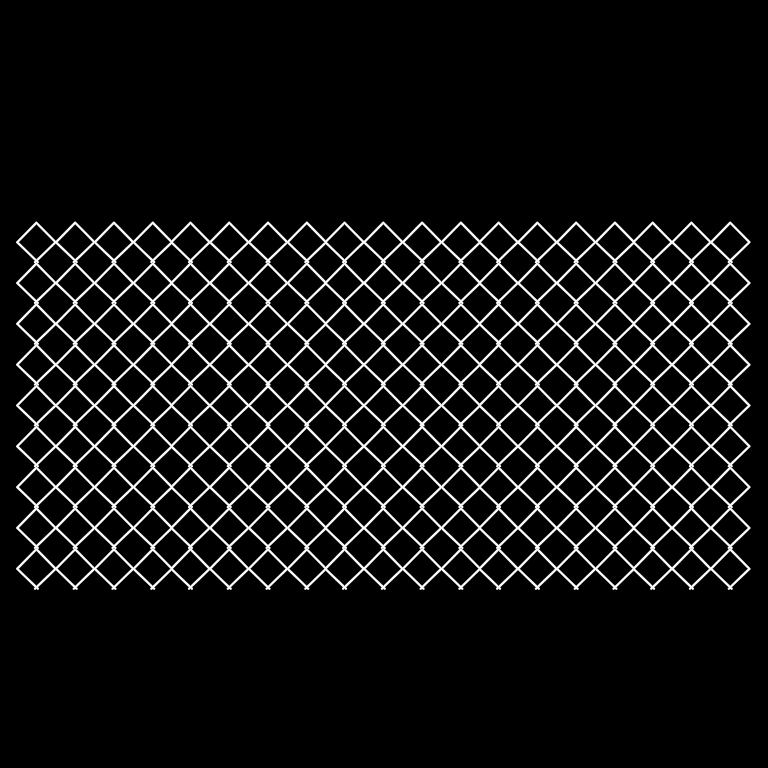
Give the GLSL for this pattern, as a Shadertoy shader.

```glsl
const vec2 LINK_COUNT = vec2(19.0, 9.0);
const vec2 LINK_PITCH = vec2(0.0505, 0.05315);
const vec2 FIRST_LINK = vec2(0.0474, 0.2594);
const float GROUP_SIZE = 4.0;
const float GROUP_OVERLAP = 0.0014;
const vec3 WIRE_COLOR = vec3(0.99);
const vec3 BACKGROUND = vec3(0.0);

float segmentDistance(vec2 p, vec2 a, vec2 b) {
    vec2 ab = b - a;
    float t = clamp(dot(p - a, ab) / dot(ab, ab), 0.0, 1.0);
    return length(p - a - ab * t);
}

// Diamond outline whose lower legs cross into a short tail
float linkDistance(vec2 p, float halfWidth, float rise, float drop, float tail) {
    p.x = abs(p.x);
    vec2 side = vec2(halfWidth, 0.0);
    vec2 foot = vec2(0.0, -drop);
    float upper = segmentDistance(p, side, vec2(0.0, rise));
    float lower = segmentDistance(p, side, foot);
    float knot = segmentDistance(p, foot, foot + vec2(tail, -tail));
    return min(upper, min(lower, knot));
}

// Columns close up slightly at each group boundary
vec2 linkCenter(vec2 cell, vec2 origin, vec2 pitch, float groupSize, float overlap) {
    vec2 center = origin + cell * pitch;
    center.x -= floor(cell.x / groupSize) * overlap;
    return center;
}

// Nearest wire among the surrounding links
float meshDistance(vec2 p, vec2 origin, vec2 pitch, vec2 count) {
    vec2 meanPitch = pitch - vec2(GROUP_OVERLAP / GROUP_SIZE, 0.0);
    vec2 nearest = round((p - origin) / meanPitch);
    float d = 1.0;
    for (int row = -1; row <= 1; row++) {
        for (int column = -1; column <= 1; column++) {
            vec2 cell = nearest + vec2(float(column), float(row));
            cell = clamp(cell, vec2(0.0), count - 1.0);
            vec2 center = linkCenter(cell, origin, pitch, GROUP_SIZE, GROUP_OVERLAP);
            d = min(d, linkDistance(p - center, 0.025, 0.0254, 0.0241, 0.0018));
        }
    }
    return d;
}

float strokeCoverage(float d, float halfWidth, float pixel) {
    return clamp(0.5 + (halfWidth - d) / pixel, 0.0, 1.0);
}

void mainImage(out vec4 fragColor, in vec2 fragCoord) {
    float canvas = min(iResolution.x, iResolution.y);
    vec2 p = (fragCoord - 0.5 * iResolution.xy) / canvas + 0.5;

    float d = meshDistance(p, FIRST_LINK, LINK_PITCH, LINK_COUNT);
    float wire = strokeCoverage(d, 0.0015, 1.0 / canvas);
    fragColor = vec4(mix(BACKGROUND, WIRE_COLOR, wire), 1.0);
}
```
